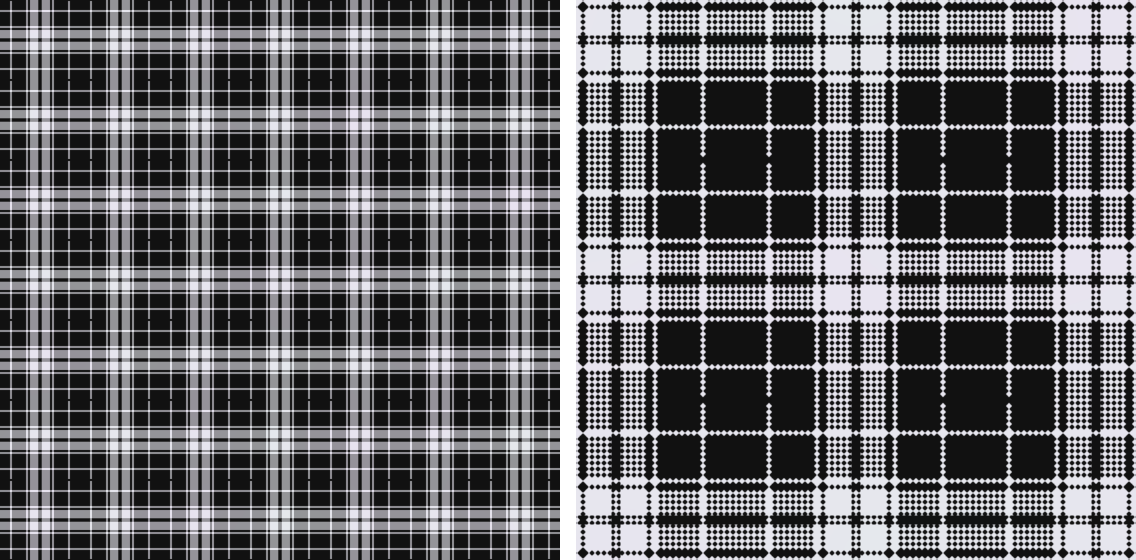
Left: the whole. Right: its middle third, enlarged.
This pattern is drawn by a Shadertoy shader. Its source:

```glsl
const float REPEATS = 7.0;        // plaid repeats across and down
const float THREADS = 40.0;       // threads per repeat
const float BAR_INNER = 0.75;     // distances from the repeat centre, in threads
const float BAR_OUTER = 5.0;
const float NEAR_LINE = 6.5;
const float FAR_LINE = 14.5;
const float LINE_HALF = 0.45;
const float NOTCH_HALF = 0.5;     // break in the far lines at the repeat edge
const float LOFT = 0.15;          // how far light yarn spreads over dark
const float YARN_SOFTNESS = 0.2;
const float TINT_CELLS = 7.0;     // period of the wrapping tint noise
const float TINT_AMOUNT = 0.025;
const vec3 DARK = vec3(0.068, 0.067, 0.066);
const vec3 LIGHT = vec3(0.905, 0.900, 0.935);
const vec3 TINT_AXIS = vec3(0.5, -0.7, 0.6);   // lavender to green
const int TAPS = 8;
const float TAU = 6.283185;

vec2 gradientAt(vec2 cell) {
    cell = mod(cell, TINT_CELLS);
    float angle = TAU * fract(sin(dot(cell, vec2(127.1, 311.7))) * 437.58);
    return vec2(cos(angle), sin(angle));
}

float wrappedNoise(vec2 p) {
    vec2 i = floor(p), f = p - i;
    vec2 w = f * f * f * (f * (f * 6.0 - 15.0) + 10.0);
    vec2 e = vec2(1.0, 0.0);
    float low = mix(dot(gradientAt(i), f),
                    dot(gradientAt(i + e.xy), f - e.xy), w.x);
    float high = mix(dot(gradientAt(i + e.yx), f - e.yx),
                     dot(gradientAt(i + e.xx), f - e.xx), w.x);
    return mix(low, high, w.y);
}

// 1 where the yarn at distance d from the repeat centre is light
float lightYarn(float d) {
    float bar = step(BAR_INNER, d) * step(d, BAR_OUTER);
    float line = step(min(abs(d - NEAR_LINE), abs(d - FAR_LINE)), LINE_HALF);
    return max(bar, line);
}

// Share of light yarn on the face of the cloth
float plaid(vec2 uv) {
    vec2 thread = (fract(uv * REPEATS) - 0.5) * THREADS;
    vec2 d = abs(thread);
    float warp = lightYarn(d.x);
    float weft = lightYarn(d.y);

    // Small breaks in the outer vertical lines
    float notch = step(FAR_LINE - 1.0, d.x) * step(0.5 * THREADS - NOTCH_HALF, d.y);
    warp *= 1.0 - notch;

    // Interlacing: the weft shows where the wave is positive
    vec2 wave = cos(TAU * thread);
    float weftOver = smoothstep(-YARN_SOFTNESS, YARN_SOFTNESS,
                                wave.x - wave.y + LOFT * (weft - warp));
    return mix(warp, weft, weftOver);
}

void mainImage(out vec4 fragColor, in vec2 fragCoord) {
    // Tent filter keeps the fine weave free of moire
    float sum = 0.0, total = 0.0;
    for (int j = 0; j < TAPS; j++) {
        for (int i = 0; i < TAPS; i++) {
            vec2 offset = (vec2(i, j) + 0.5) * 2.0 / float(TAPS) - 1.0;
            vec2 tent = 1.0 - abs(offset);
            float weight = tent.x * tent.y;
            sum += weight * plaid((fragCoord + offset) / iResolution.xy);
            total += weight;
        }
    }
    float tone = sum / total;

    // Faint drift of hue in the light yarn
    float drift = wrappedNoise(fragCoord / iResolution.xy * TINT_CELLS);
    vec3 lightColour = LIGHT + TINT_AXIS * TINT_AMOUNT * drift;
    fragColor = vec4(mix(DARK, lightColour, tone), 1.0);
}
```
